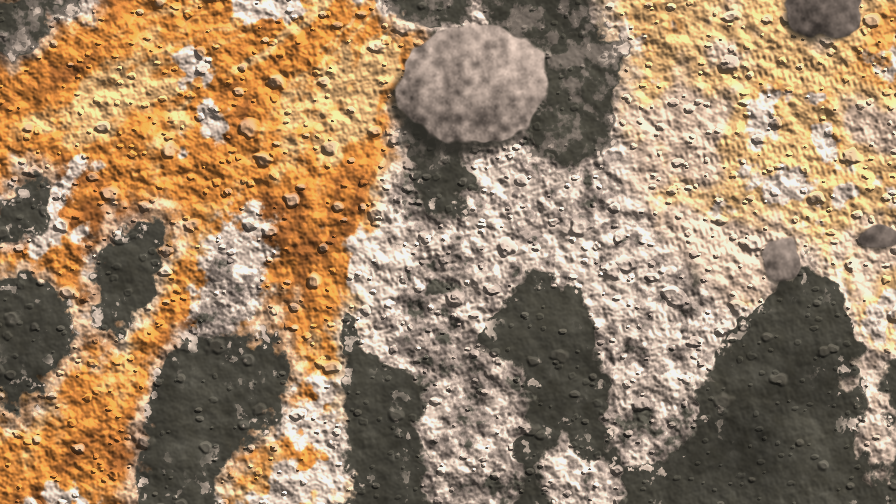
Write a Shadertoy shader that draws this texture.

```glsl
const vec3 DARK = vec3(0.25, 0.24, 0.21);
const vec3 GREY = vec3(0.56, 0.50, 0.46);
const vec3 PALE = vec3(0.86, 0.77, 0.70);
const vec3 TAN = vec3(0.89, 0.70, 0.48);
const vec3 ORANGE = vec3(0.84, 0.53, 0.25);
const vec3 BROWN = vec3(0.55, 0.34, 0.18);
const vec2 LIGHT = vec2(0.55, 0.83);

float hash(vec2 p) {
    return fract(sin(dot(p, vec2(127.1, 311.7))) * 43758.5453);
}

float noise(vec2 p) {
    vec2 i = floor(p), f = fract(p);
    f = f * f * (3.0 - 2.0 * f);
    return mix(mix(hash(i), hash(i + vec2(1, 0)), f.x),
               mix(hash(i + vec2(0, 1)), hash(i + vec2(1, 1)), f.x), f.y);
}

float fbm(vec2 p, int octaves) {
    float sum = 0.0, total = 0.0, weight = 1.0;
    for (int i = 0; i < octaves; i++) {
        sum += weight * noise(p);
        total += weight;
        weight *= 0.55;
        p = mat2(1.6, 1.2, -1.2, 1.6) * p + 17.3;
    }
    return sum / total;
}

vec2 warp(vec2 p, float scale, float amount) {
    return p + amount * (vec2(fbm(p * scale, 3), fbm(p * scale + 41.0, 3)) - 0.5);
}

// Approximate signed distance, positive inside
float ellipse(vec2 p, vec2 center, vec2 radius, float tilt) {
    float c = cos(tilt), s = sin(tilt);
    vec2 d = mat2(c, -s, s, c) * (p - center);
    return (1.0 - length(d / radius)) * min(radius.x, radius.y);
}

// Scattered stones: x is dome height, y is tint
vec2 pebbles(vec2 p, float scale, float density) {
    vec2 cell = floor(p * scale), result = vec2(0.0, 0.5);
    for (int k = 0; k < 9; k++) {
        vec2 id = cell + vec2(k % 3 - 1, k / 3 - 1);
        if (hash(id + 3.7) > density) continue;
        vec2 d = p * scale - id - vec2(hash(id), hash(id + 9.1));
        float radius = mix(0.14, 0.42, pow(hash(id + 5.3), 2.0));
        d.y *= mix(1.0, 1.7, hash(id + 2.2));
        float dome = smoothstep(1.0, 0.45, length(d) / radius + 0.5 * noise(p * scale * 5.0) - 0.25);
        if (dome > result.x) result = vec2(dome, hash(id + 6.4));
    }
    return result;
}

float relief(vec2 p) {
    return 0.03 * fbm(p * 11.0, 3) + 0.016 * fbm(p * 46.0, 3)
         + 0.012 * pebbles(p, 17.0, 0.4).x + 0.006 * pebbles(p + 4.0, 36.0, 0.4).x;
}

// Dark wet ground: fingers along the bottom, hollows elsewhere, pale islands cut out
float pools(vec2 p) {
    float edge = 0.34 + 0.12 * cos(13.0 * (p.x - 1.07));
    float d = min(edge - p.y, p.x - 0.67 - 0.12 * p.y);
    d = max(d, ellipse(p, vec2(0.02, 0.30), vec2(0.11, 0.12), 0.0));
    d = max(d, ellipse(p, vec2(0.27, 0.43), vec2(0.06, 0.11), -0.5));
    d = max(d, ellipse(p, vec2(0.40, 0.17), vec2(0.10, 0.22), -0.6));
    d = max(d, ellipse(p, vec2(0.00, 0.59), vec2(0.09, 0.05), 0.6));
    d = max(d, ellipse(p, vec2(0.00, 0.96), vec2(0.10, 0.06), 0.3));
    d = max(d, ellipse(p, vec2(0.84, 0.68), vec2(0.06, 0.13), 0.2));
    d = max(d, ellipse(p, vec2(1.09, 0.90), vec2(0.10, 0.22), 0.1));
    d = max(d, ellipse(p, vec2(0.84, 0.98), vec2(0.09, 0.06), 0.0));
    d = min(d, -ellipse(p, vec2(0.94, 0.12), vec2(0.09, 0.17), -0.2));
    d = min(d, -ellipse(p, vec2(1.31, 0.27), vec2(0.06, 0.20), -0.2));
    d = min(d, -ellipse(p, vec2(1.14, 0.05), vec2(0.06, 0.08), 0.0));
    return min(d, -ellipse(p, vec2(1.72, 0.20), vec2(0.03, 0.15), 0.0));
}

vec3 boulder(vec3 ground, vec2 p, vec2 center, vec2 radius, vec3 tint) {
    vec2 q = warp(p, 14.0, 0.05);
    float shadow = smoothstep(-0.01, 0.015, ellipse(q + radius * vec2(0.12, 0.2), center, radius, 0.0));
    float body = smoothstep(-0.003, 0.003, ellipse(q, center, radius, 0.0));
    float shade = 0.92 + 0.25 * dot((q - center) / radius, LIGHT) + 0.9 * (fbm(p * 55.0, 3) - 0.5);
    return mix(mix(ground, DARK * 0.7, 0.85 * shadow), tint * shade, body);
}

void mainImage(out vec4 fragColor, in vec2 fragCoord) {
    vec2 p = fragCoord / iResolution.y;
    vec2 q = warp(warp(p, 5.0, 0.14), 24.0, 0.035);
    float grain = fbm(p * 42.0, 4), patches = fbm(p * 8.0 + 7.0, 4);

    // Mineral streaks fanning out from above
    vec2 ray = q - vec2(0.85, 1.25);
    float streak = fbm(vec2(atan(ray.x, -ray.y) * 9.0, length(ray) * 4.0), 4);
    streak += 0.25 * (grain - 0.5) + 0.14 * smoothstep(0.35, 0.75, q.x);
    vec3 rust = mix(BROWN, ORANGE, smoothstep(0.26, 0.46, streak));
    rust = mix(rust, TAN, smoothstep(0.50, 0.70, streak));

    // Silt on the right and crust in the middle
    float warmth = patches + 0.5 * (q.y - 0.72) + 0.25 * (q.x - 1.45);
    vec3 silt = mix(PALE * vec3(0.98, 0.94, 0.90), TAN, smoothstep(0.42, 0.58, warmth));
    silt = mix(silt, ORANGE, 0.7 * smoothstep(0.62, 0.78, warmth));
    float pits = 0.6 * grain + 0.4 * patches;
    vec3 crust = mix(DARK * 1.2, GREY, smoothstep(0.30, 0.41, pits));
    crust = mix(crust, PALE, smoothstep(0.42, 0.54, pits));

    float left = smoothstep(0.05, -0.05, q.x - 0.70 - 0.10 * q.y);
    float right = smoothstep(-0.04, 0.04, q.x - 1.16 - 0.55 * max(0.0, 0.85 - q.y));
    vec3 color = mix(mix(crust, silt, right), rust, left);
    float scabs = max(ellipse(q, vec2(0.48, 0.44), vec2(0.07, 0.14), -0.2),
                      ellipse(q, vec2(0.10, 0.59), vec2(0.12, 0.03), 0.6));
    scabs = max(scabs, 0.3 * (patches - 0.65)) + 0.06 * (grain - 0.5);
    color = mix(color, crust, smoothstep(-0.008, 0.012, scabs));

    // Wet hollows with crusted rims and pale flecks
    float depth = pools(q) + 0.10 * (patches - 0.5) + 0.06 * (grain - 0.5);
    color = mix(color, crust, 0.65 * smoothstep(-0.05, -0.01, depth));
    float wet = smoothstep(-0.006, 0.008, depth);
    vec3 bed = DARK * (0.75 + 0.6 * patches) + 0.10 * (grain - 0.5);
    bed = mix(bed, GREY, 0.6 * smoothstep(0.6, 0.75, q.y) * smoothstep(0.45, 0.6, grain));
    bed = mix(bed, PALE, smoothstep(0.66, 0.74, grain) * smoothstep(0.10, 0.0, depth));
    color = mix(color, bed, wet);

    // Loose stones and slanting light
    vec2 stones = pebbles(p, 17.0, 0.4);
    color = mix(color, mix(GREY, PALE, stones.y), 0.55 * stones.x * (1.0 - 0.85 * wet));
    float slope = (relief(p) - relief(p + LIGHT * 0.004)) / 0.004;
    color *= clamp(1.0 + slope * mix(0.85, 0.25, wet), 0.4, 1.35);

    color = boulder(color, p, vec2(0.94, 0.835), vec2(0.15, 0.12), GREY * 1.2);
    color = boulder(color, p, vec2(1.64, 0.985), vec2(0.075, 0.06), GREY * 0.8);
    color = boulder(color, p, vec2(1.56, 0.475), vec2(0.035, 0.042), GREY);
    color = boulder(color, p, vec2(1.74, 0.525), vec2(0.045, 0.03), GREY * 0.8);
    fragColor = vec4(clamp(color, 0.0, 0.95), 1.0);
}
```
